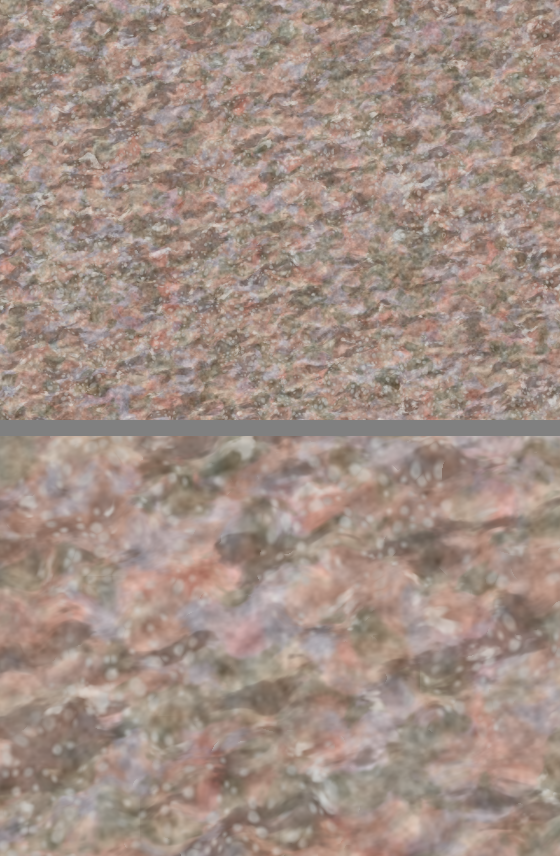
Top: the whole. Bottom: its middle third, enlarged.
Reproduce this texture procedurally as a WebGL 2 fragment shader.

```glsl
#version 300 es
precision highp float;

#define ROSE   vec3(0.675, 0.560, 0.515)
#define LILAC  vec3(0.650, 0.620, 0.645)
#define TAN    vec3(0.700, 0.640, 0.575)
#define OLIVE  vec3(0.505, 0.475, 0.400)
#define UMBER  vec3(0.430, 0.360, 0.325)
#define PALE   vec3(0.770, 0.755, 0.735)
#define TILT   0.22
#define RELIEF 0.34
#define GRAIN  0.17

uniform vec2 u_resolution;
out vec4 fragColor;

vec2 hash2(vec2 p) {
  vec3 q = fract(p.xyx * vec3(0.1031, 0.1030, 0.0973));
  q += dot(q, q.yzx + 33.33);
  return fract((q.xx + q.yz) * q.zy);
}

float noise(vec2 p) {
  vec2 i = floor(p), f = fract(p);
  f = f * f * (3.0 - 2.0 * f);
  float low = mix(hash2(i).x, hash2(i + vec2(1, 0)).x, f.x);
  float high = mix(hash2(i + vec2(0, 1)).x, hash2(i + vec2(1, 1)).x, f.x);
  return mix(low, high, f.y);
}

float fbm(vec2 p) {
  float sum = 0.0, weight = 0.53;
  for (int i = 0; i < 4; i++) {
    sum += weight * noise(p);
    p = mat2(1.6, 1.2, -1.2, 1.6) * p + 17.3;
    weight *= 0.5;
  }
  return sum;
}

// Height of the weathered surface, stretched along the bedding
float surface(vec2 p) {
  return 0.6 * fbm(p * vec2(17.0, 32.0)) + 0.4 * fbm(p * vec2(42.0, 66.0) + 40.0);
}

// Coverage by round spots; density is the share of cells that hold one
float spots(vec2 p, float density, float blur) {
  vec2 cell = floor(p);
  float cover = 0.0;
  for (int y = -1; y <= 1; y++) {
    for (int x = -1; x <= 1; x++) {
      vec2 id = cell + vec2(x, y);
      vec2 trait = hash2(id + 71.7);
      float radius = mix(0.16, 0.48, trait.y * trait.y);
      float d = length(p - id - hash2(id)) - radius;
      cover = max(cover, step(trait.x, density) * smoothstep(blur, -blur, d));
    }
  }
  return cover;
}

void main() {
  vec2 p = gl_FragCoord.xy / u_resolution.y;
  float across = gl_FragCoord.x / u_resolution.x;
  vec2 warp = vec2(noise(p * 38.0), noise(p * 38.0 + 90.0)) - 0.5;
  vec2 bed = mat2(cos(TILT), -sin(TILT), sin(TILT), cos(TILT)) * p;
  bed += 0.012 * warp;

  // Mineral mottling
  float lilacMask = smoothstep(0.47, 0.66, fbm(bed * vec2(24.0, 32.0) + 5.0));
  float tanMask = smoothstep(0.46, 0.68, fbm(bed * vec2(29.0, 38.0) + 60.0));
  float broad = fbm(p * 3.2 + 31.0) - 0.5;
  vec3 color = mix(ROSE, TAN, tanMask * 0.8);
  color = mix(color, LILAC, lilacMask * mix(0.95, 0.6, across));
  float redness = smoothstep(0.55, 0.8, fbm(bed * 22.0 + 120.0));
  color += redness * vec3(0.04, -0.035, -0.035);

  // Lichen: ragged film and rounded colonies
  float film = fbm(bed * vec2(26.0, 36.0) + 200.0) + 0.35 * broad;
  float filmMask = smoothstep(0.52, 0.66, film);
  float speck = noise(p * 150.0 + 8.0);
  vec3 lichen = OLIVE + 0.16 * (speck - 0.45);
  color = mix(color, lichen, 0.66 * filmMask);
  float colony = spots(p * 19.0 + 0.55 * warp, 0.25, 0.12);
  float shade = hash2(floor(p * 9.0)).x;
  vec3 colonyColor = mix(OLIVE - 0.03, vec3(0.61, 0.61, 0.54), shade * (1.0 - 0.6 * across));
  color = mix(color, colonyColor + 0.12 * (speck - 0.5), 0.62 * colony);

  // Relief lit from above, with dark hollows
  float height = surface(bed);
  float slope = height - surface(bed + vec2(-0.003, 0.009));
  color += RELIEF * slope + 0.28 * (height - 0.5) + 0.10 * broad;
  float hollow = smoothstep(0.54, 0.70, fbm(bed * vec2(20.0, 42.0) + 300.0) - 0.5 * slope);
  color = mix(color, UMBER, 0.55 * hollow);

  // Pale crust, densest toward the lower left
  float corner = clamp(1.0 - 0.75 * length(p - vec2(0.2, 0.1)), 0.0, 1.0);
  float cluster = smoothstep(0.40, 0.66, fbm(p * 13.0 + 400.0) + 0.16 * (corner - 0.4));
  float crust = spots(p * 88.0 + 0.8 * warp, 0.12 + 0.5 * cluster, 0.20);
  color = mix(color, PALE, crust * (0.16 + 0.42 * cluster));
  float glint = smoothstep(0.67, 0.82, fbm(bed * vec2(34.0, 46.0) + 500.0));
  color = mix(color, PALE + 0.06, 0.7 * glint);

  // Fine grain with faint tint changes
  float grain = 0.6 * noise(p * 125.0 + 3.0) + 0.4 * noise(p * 240.0 + 50.0) - 0.5;
  color += GRAIN * grain;
  color += 0.05 * (noise(p * 70.0 + 21.0) - 0.5) * vec3(1.0, -0.2, -0.9);

  fragColor = vec4(clamp(color, 0.0, 1.0), 1.0);
}
```
